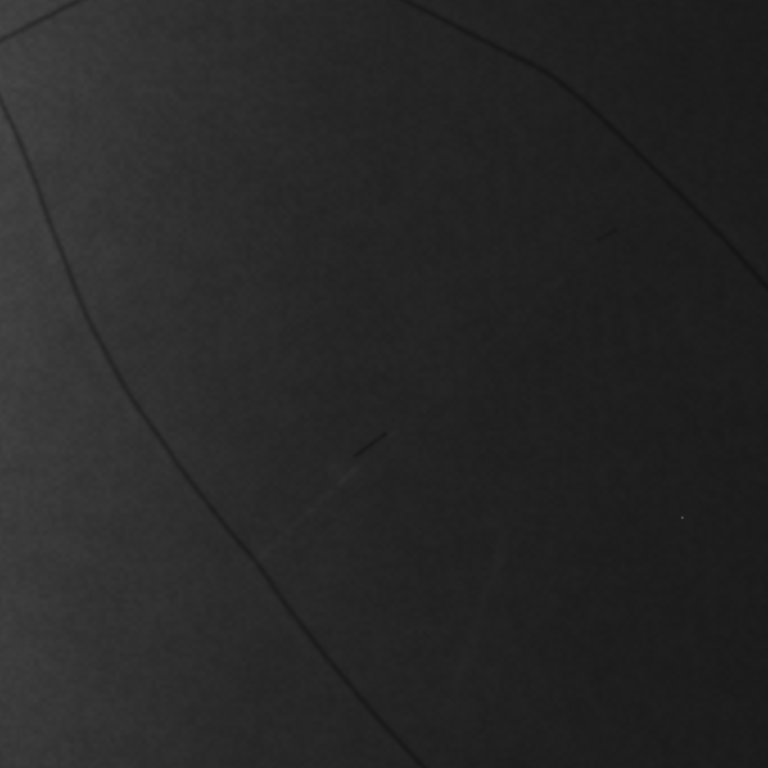
A Shadertoy shader for this texture:

```glsl
#define SHADOW_TONE 0.095
#define GLOW_TONE 0.15
#define GLOW_FALLOFF 2.3
#define GLOW_TILT 0.08
#define GRAIN_SCALE 170.0
#define GRAIN_AMOUNT 0.16
#define MOTTLE_AMOUNT 0.05
#define CREASE_WIDTH 0.0042
#define CREASE_DEPTH 0.27
#define SCUFF_AMOUNT 0.035
#define SPECK_CELLS 11.0
#define SPECK_CHANCE 0.025

float hash(vec2 p) {
    return fract(sin(dot(p, vec2(127.1, 311.7))) * 43758.5453);
}

float valueNoise(vec2 p) {
    vec2 cell = floor(p), f = fract(p);
    f = f * f * (3.0 - 2.0 * f);
    float low = mix(hash(cell), hash(cell + vec2(1, 0)), f.x);
    float high = mix(hash(cell + vec2(0, 1)), hash(cell + vec2(1, 1)), f.x);
    return mix(low, high, f.y);
}

// Soft paper grain, centred on zero
float paperGrain(vec2 p) {
    mat2 turn = mat2(0.8, 0.6, -0.6, 0.8);
    float fine = valueNoise(p * GRAIN_SCALE);
    float coarse = valueNoise(turn * p * GRAIN_SCALE * 0.55 + 31.0);
    return 0.6 * fine + 0.4 * coarse - 0.5;
}

// Signed distance to the left crease: x as a parabola of depth
float leftCrease(vec2 p) {
    float s = 0.876 - p.y;
    float wobble = 0.007 * sin(s * 13.0) + 0.004 * (valueNoise(vec2(s * 18.0, 3.0)) - 0.5);
    float slope = 0.299 + 0.776 * s;
    return (p.x - s * (0.299 + 0.388 * s) - wobble) / sqrt(1.0 + slope * slope);
}

// Signed distance to the right crease: depth as a parabola of x
float rightCrease(vec2 p) {
    float u = p.x - 0.527;
    float wobble = 0.005 * sin(u * 22.0) + 0.004 * (valueNoise(vec2(u * 22.0, 8.0)) - 0.5);
    float slope = 0.376 + 1.79 * u;
    return (1.0 - p.y - u * (0.376 + 0.895 * u) - wobble) / sqrt(1.0 + slope * slope);
}

// Dark fold with a faint raised rim beside it
float creaseShade(float d) {
    float fold = exp(-d * d / (CREASE_WIDTH * CREASE_WIDTH));
    float rim = exp(-pow((d + 2.6 * CREASE_WIDTH) / (2.0 * CREASE_WIDTH), 2.0));
    return 1.0 - CREASE_DEPTH * fold + 0.035 * rim;
}

// Soft stroke from a to b, fading at both ends; x is strength, y is position along it
vec2 stroke(vec2 p, vec2 a, vec2 b, float width) {
    vec2 ab = b - a;
    float along = dot(p - a, ab) / dot(ab, ab);
    float d = length(p - a - ab * clamp(along, 0.0, 1.0)) / width;
    float ends = smoothstep(0.0, 0.12, along) * smoothstep(1.0, 0.88, along);
    return vec2(exp(-d * d) * ends, along);
}

// Broken rubbed marks and one short dark scratch
float scuffs(vec2 p) {
    float patchy = smoothstep(0.3, 0.85, valueNoise(p * 60.0));
    vec2 diagonal = stroke(p, vec2(0.29, 0.23), vec2(0.82, 0.72), 0.005);
    float fade = mix(1.0, 0.25, smoothstep(0.2, 0.5, diagonal.y));
    float light = diagonal.x * fade * (0.25 + 0.75 * patchy);
    vec2 upright = stroke(p, vec2(0.572, 0.05), vec2(0.668, 0.33), 0.008);
    light += 0.55 * upright.x * (0.2 + 0.8 * upright.y) * (0.4 + 0.6 * patchy);
    light += 0.8 * patchy * exp(-dot(p - vec2(0.436, 0.388), p - vec2(0.436, 0.388)) / 0.00012);
    float dark = stroke(p, vec2(0.458, 0.403), vec2(0.506, 0.438), 0.0032).x;
    dark += 0.5 * stroke(p, vec2(0.775, 0.685), vec2(0.805, 0.703), 0.0035).x;
    return light - 1.1 * dark;
}

// Rare bright dust points, one at most per cell
float dust(vec2 p) {
    vec2 cell = floor(p * SPECK_CELLS);
    vec2 centre = (cell + 0.2 + 0.6 * vec2(hash(cell + 5.3), hash(cell + 9.7))) / SPECK_CELLS;
    float present = step(1.0 - SPECK_CHANCE, hash(cell + 17.0));
    return present * smoothstep(0.0028, 0.0006, length(p - centre));
}

void mainImage(out vec4 fragColor, in vec2 fragCoord) {
    vec2 p = fragCoord / iResolution.xy;

    // Side light fading to the right
    float reach = p.x + GLOW_TILT * (0.5 - p.y);
    float tone = SHADOW_TONE + GLOW_TONE * exp(-GLOW_FALLOFF * reach);

    // Paper surface
    tone *= 1.0 + GRAIN_AMOUNT * paperGrain(p);
    tone *= 1.0 + MOTTLE_AMOUNT * (valueNoise(p * 9.0) + valueNoise(p * 28.0) - 1.0);

    // Creases, scuffs and dust
    tone *= creaseShade(leftCrease(p)) * creaseShade(rightCrease(p));
    tone += SCUFF_AMOUNT * scuffs(p) + 0.2 * dust(p);

    fragColor = vec4(vec3(tone), 1.0);
}
```
